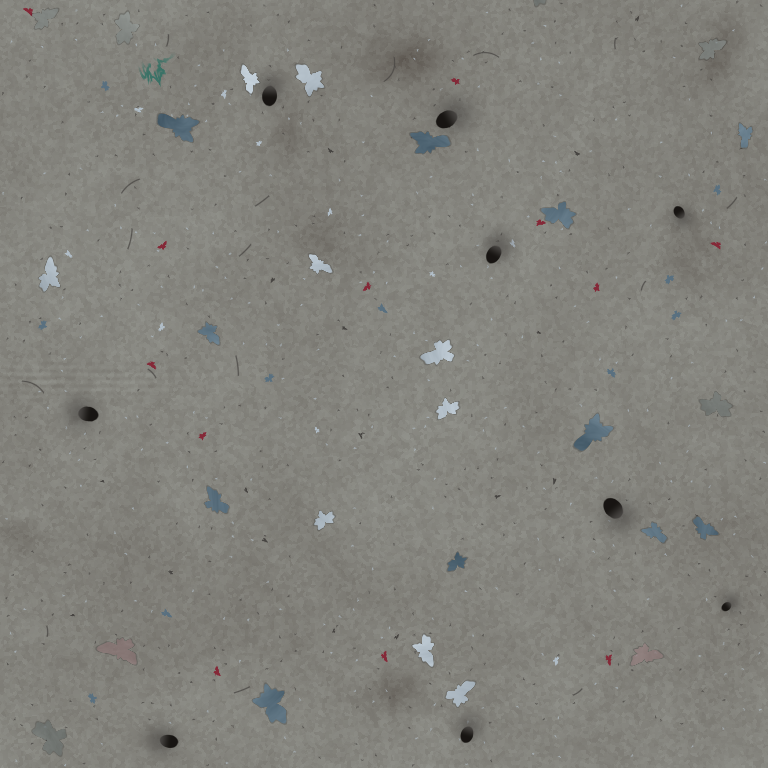
Reproduce this texture procedurally as a WebGL 1 fragment shader.

```glsl
precision highp float;
// Trodden grey sand seen from above, strewn with litter, twigs and burrows.
// Layered sines mottle the ground, cellular noise makes the grains, and
// jittered grids scatter every kind of object at its own size and density.
uniform vec2 u_resolution;

const vec3 SAND_DAMP = vec3(0.46, 0.45, 0.425);
const vec3 SAND_DRY = vec3(0.54, 0.54, 0.515);
const vec3 SHADOW = vec3(0.28, 0.27, 0.26);
const vec3 PIT = vec3(0.09, 0.08, 0.07);
const vec3 PAPER = vec3(0.69, 0.74, 0.78);
const vec3 CLOTH = vec3(0.35, 0.44, 0.50);
const vec3 PINK_FILM = vec3(0.60, 0.50, 0.50);
const vec3 CLEAR_FILM = vec3(0.53, 0.56, 0.55);
const vec3 RED_BIT = vec3(0.52, 0.16, 0.22);
const vec3 NET_GREEN = vec3(0.16, 0.43, 0.38);
const float GRAIN_CELLS = 210.0;
const float GRIT_CELLS = 95.0;
const float HOLE_RADIUS = 0.013;
const float SCRAP_RADIUS = 0.022;
const float CRUMB_RADIUS = 0.0045;
const float SPECK_RADIUS = 0.0016;
const vec2 NET_CENTRE = vec2(0.20, 0.88);
const vec2 NET_SIZE = vec2(0.035, 0.065);
const float TRACK_HEIGHT = 0.505;
const float SOFTNESS = 0.0010;

float hash(vec2 p) {
  return fract(sin(dot(p, vec2(127.1, 311.7))) * 43758.5453);
}

mat2 rotation(float a) {
  return mat2(cos(a), sin(a), -sin(a), cos(a));
}

// Warped sines, each layer turned and finer than the last
float mottle(vec2 p) {
  float sum = 0.0, weight = 0.5;
  mat2 turn = 1.8 * rotation(0.9);
  for (int i = 0; i < 7; i++) {
    p = turn * p + 1.7;
    p += 0.7 * sin(p.yx * 0.8 + float(i));
    sum += weight * sin(p.x) * sin(p.y);
    weight *= 0.65;
  }
  return sum;
}

// Cellular noise: the random tone of the nearest grain, -0.5 to 0.5
float grain(vec2 p) {
  float nearest = 9.0, tone = 0.0;
  for (int y = -1; y <= 1; y++)
    for (int x = -1; x <= 1; x++) {
      vec2 cell = floor(p) + vec2(float(x), float(y));
      vec2 gap = cell + vec2(hash(cell), hash(cell + 41.3)) - p;
      float d = dot(gap, gap);
      if (d < nearest) { nearest = d; tone = hash(cell + 7.7) - 0.5; }
    }
  return tone;
}

// One scattered item: turned local position, style and chance
vec4 place(vec2 uv, float cells, vec2 offset, float seed) {
  vec2 cell = floor(uv * cells) + offset;
  vec2 key = cell + seed * 17.3;
  vec2 jitter = 0.1 + 0.8 * vec2(hash(key), hash(key + 23.9));
  vec2 q = rotation(6.283 * hash(key + 5.1)) * (uv - (cell + jitter) / cells);
  return vec4(q, hash(key + 9.7), hash(key + 3.3));
}

float fill(float d) {
  float edge = max(SOFTNESS, 0.8 / u_resolution.y);
  return 1.0 - smoothstep(-edge, edge, d);
}

// Distance to a torn, slightly elongated outline
float torn(vec2 q, float radius, float style) {
  float a = atan(q.y, q.x);
  float rim = 0.72 + 0.20 * sin(3.0 * a + 20.0 * style)
            + 0.15 * sin(5.0 * a + 43.0 * style) + 0.08 * sin(11.0 * a + 71.0 * style);
  return length(q * vec2(0.75, 1.3)) - radius * rim;
}

void main() {
  vec2 uv = gl_FragCoord.xy / u_resolution.y;
  float rough = mottle(uv * 9.0 + 3.0);

  // Ground: broad tone, grains and faint wheel tracks
  float dryness = 0.72 + 0.36 * mottle(uv * 4.0) + 0.16 * rough;
  dryness += 0.50 * grain(uv * GRAIN_CELLS) + 0.28 * grain(uv * GRIT_CELLS);
  float track = exp(-pow((uv.y - TRACK_HEIGHT) / 0.025, 2.0)) * (1.0 - smoothstep(0.1, 0.35, uv.x));
  dryness += 0.22 * track * sin(uv.y * 640.0 + 0.6 * sin(uv.x * 9.0));

  // Damp, disturbed patches
  for (int i = 0; i < 9; i++) {
    vec2 offset = vec2(mod(float(i), 3.0), floor(float(i) / 3.0)) - 1.0;
    vec4 stain = place(uv, 5.0, offset, 1.0);
    vec2 s = stain.xy * vec2(0.8, 1.4) / (0.03 + 0.03 * stain.z);
    dryness -= step(stain.w, 0.42) * exp(-dot(s, s)) * (0.55 + 1.3 * rough);
  }
  vec3 col = mix(SAND_DAMP, SAND_DRY, dryness);

  for (int i = 0; i < 9; i++) {
    vec2 offset = vec2(mod(float(i), 3.0), floor(float(i) / 3.0)) - 1.0;

    // Specks and crumbs
    vec4 speck = place(uv, 42.0, offset, 2.0);
    vec3 tint = speck.z < 0.6 ? SHADOW : PAPER;
    col = mix(col, tint, 0.7 * step(speck.w, 0.4) * fill(torn(speck.xy, SPECK_RADIUS, speck.z)));
    vec4 crumb = place(uv, 13.0, offset, 3.0);
    tint = crumb.z < 0.3 ? SHADOW : crumb.z < 0.65 ? PAPER : crumb.z < 0.85 ? RED_BIT : CLOTH;
    float size = CRUMB_RADIUS * (0.5 + crumb.z);
    col = mix(col, tint, step(crumb.w, 0.3) * fill(torn(crumb.xy, size, crumb.z)));

    // Bent twigs
    vec4 twig = place(uv, 7.0, offset, 4.0);
    float bow = twig.y - 45.0 * (twig.z - 0.5) * twig.x * twig.x;
    float stick = max(abs(bow) - 0.0008, abs(twig.x) - 0.006 - 0.012 * twig.z);
    col = mix(col, SHADOW, 0.8 * step(twig.w, 0.35) * fill(stick));

    // Burrows with a dug, shaded rim
    vec4 hole = place(uv, 4.0, offset, 5.0);
    float radius = HOLE_RADIUS * (0.5 + 0.6 * hole.z), dug = step(hole.w, 0.4);
    float reach = length(hole.xy - vec2(radius, 0.0)) / (1.7 * radius);
    col = mix(col, SHADOW, 0.55 * dug * exp(-reach * reach));
    float mouth = length(hole.xy * vec2(0.85, 1.15)) - radius * (0.9 + 0.2 * rough);
    vec3 depth = mix(PIT, SHADOW, smoothstep(-0.3, 1.2, hole.x / radius));
    col = mix(col, depth, dug * fill(mouth));

    // Torn paper, cloth and sheer film with creases
    vec4 scrap = place(uv, 8.0, offset, 6.0);
    tint = scrap.z < 0.42 ? PAPER : scrap.z < 0.75 ? CLOTH : scrap.z < 0.88 ? PINK_FILM : CLEAR_FILM;
    float cover = scrap.z < 0.75 ? 0.95 : 0.6;
    float outline = torn(scrap.xy, SCRAP_RADIUS * (0.6 + 0.6 * fract(scrap.z * 7.0)), scrap.z);
    float here = step(scrap.w, 0.36);
    col *= 1.0 - 0.2 * here * fill(outline - 0.0015);
    col = mix(col, tint + 0.16 * rough, here * cover * fill(outline));
  }

  // Tangled net
  vec2 n = rotation(0.3) * (uv - NET_CENTRE) / NET_SIZE;
  float strands = 1.0 - smoothstep(0.03, 0.10, abs(rough - 0.08));
  col = mix(col, NET_GREEN, 0.8 * strands * (1.0 - smoothstep(0.5, 1.0, length(n))));

  gl_FragColor = vec4(clamp(col, 0.0, 1.0), 1.0);
}
```
